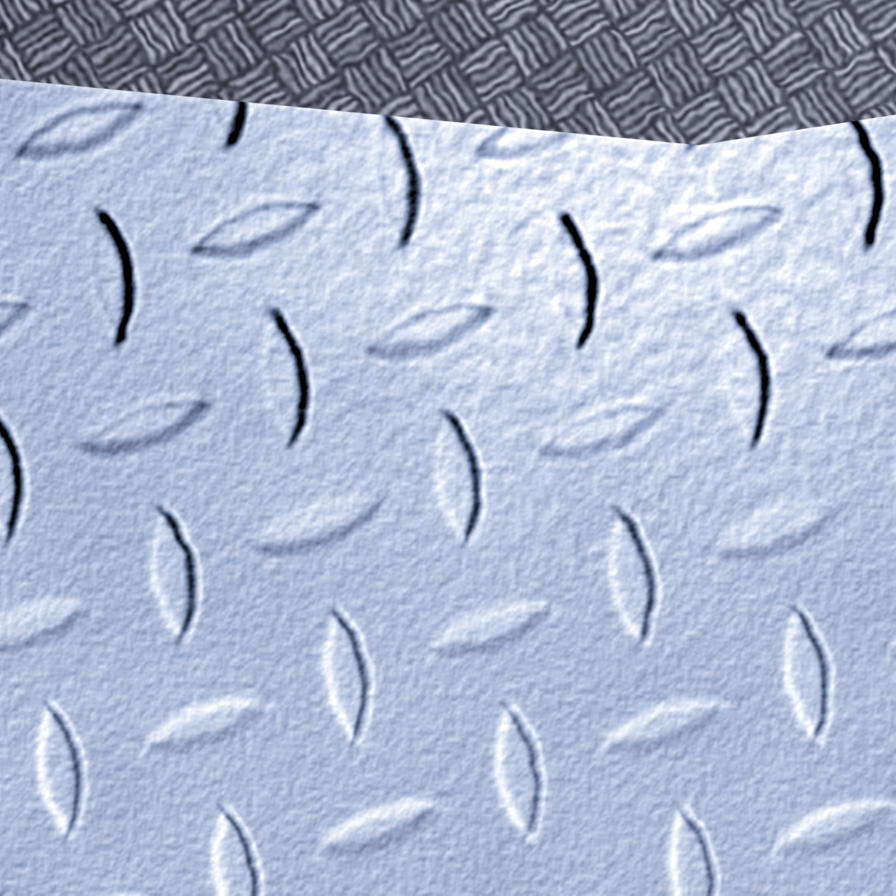
This texture is drawn by a Shadertoy shader. Its source:

```glsl
// Blue steel tread plate under a strip of dark basket-weave metal.
// Lens-shaped treads of two directions sit on one skewed lattice; rims are
// lit and shaded as tone, grain is embossed noise, and a ramp adds the blue.

const vec2 STEP_A = vec2(0.194, -0.1115);     // lattice steps between treads
const vec2 STEP_B = vec2(0.320, 0.1095);
const vec2 ORIGIN = vec2(0.512, 0.468);       // centre of one upright tread
const vec2 UPRIGHT_AXIS = vec2(0.139, -0.990);
const vec2 FLAT_AXIS = vec2(0.940, 0.341);
const vec2 UPRIGHT_SIZE = vec2(0.081, 0.026); // half length, half width
const vec2 FLAT_SIZE = vec2(0.084, 0.025);
const vec2 GLOW_CENTRE = vec2(0.70, 0.80);
const vec2 GLOW_RADIUS = vec2(0.40, 0.31);
const float BASE_TONE = 0.665;
const float GLOW_TONE = 0.22;
const float WEAVE_CELL = 0.058;
const float WEAVE_BARS = 5.0;
const float WEAVE_ANGLE = 0.56;
const vec3 STEEL_TINT = vec3(0.0, 0.26, 0.78);
const vec3 WEAVE_TINT = vec3(0.0, 0.05, 0.32);

float hash(vec2 p) {
    vec3 q = fract(vec3(p.xyx) * 0.1031);
    q += dot(q, q.yzx + 33.33);
    return fract((q.x + q.y) * q.z);
}

float noise(vec2 p) {
    vec2 i = floor(p), f = fract(p);
    f = f * f * (3.0 - 2.0 * f);
    return mix(mix(hash(i), hash(i + vec2(1, 0)), f.x),
               mix(hash(i + vec2(0, 1)), hash(i + vec2(1, 1)), f.x), f.y);
}

// Slope of the noise toward the light
float emboss(vec2 p) {
    return noise(p) - noise(p + vec2(-0.45, 0.6));
}

float band(float x, float width) {
    return exp(-x * x / (width * width));
}

// Keeps the tone, tinting the midtones only
vec3 tinted(float tone, vec3 tint) {
    float t = clamp(tone, 0.0, 1.0);
    return t + tint * t * (1.0 - t);
}

// x: distance inside the left rim, y: inside the right rim, z: taper at tips
vec3 lens(vec2 q, vec2 axis, vec2 size) {
    float along = dot(q, axis) / size.x;
    float across = dot(q, vec2(-axis.y, axis.x));
    float halfWidth = size.y * (1.0 - along * along);
    return vec3(halfWidth + across, halfWidth - across,
                smoothstep(1.06, 0.80, abs(along)));
}

float uprightTread(vec2 q, float lit, float seed) {
    vec3 e = lens(q, UPRIGHT_AXIS, UPRIGHT_SIZE);
    float darkWidth = mix(0.0038, 0.0068, lit);
    float tone = mix(0.27, 0.13, lit) * band(e.x - 0.006, 0.007);
    tone -= 0.20 * lit * band(e.x - 0.009, 0.006);
    tone -= mix(0.36, 0.92, lit) * (0.85 + 0.3 * seed) * band(e.y - 0.007, darkWidth);
    tone += 0.20 * band(e.y + 0.003, 0.0035);
    tone += 0.05 * smoothstep(0.0, 0.012, min(e.x, e.y));
    return tone * e.z;
}

float flatTread(vec2 q, float lit, float seed) {
    vec3 e = lens(q, FLAT_AXIS, FLAT_SIZE);   // x is the lower rim, y the upper
    float tone = mix(0.23, 0.12, lit) * band(e.y - mix(0.010, 0.001, lit), 0.007);
    tone -= 0.24 * lit * band(e.y - 0.008, 0.005);
    tone -= mix(0.11, 0.26, lit) * (0.75 + 0.5 * seed) * band(e.x - 0.006, 0.009);
    tone += 0.13 * lit * band(e.x + 0.007, 0.005);
    tone += 0.09 * smoothstep(0.008, 0.018, min(e.x, e.y));
    return tone * e.z;
}

// Sums the treads of both directions around a point
float treads(vec2 p, float lit) {
    vec2 q = p - ORIGIN;
    float det = STEP_A.x * STEP_B.y - STEP_A.y * STEP_B.x;
    vec2 cell = floor(vec2(q.x * STEP_B.y - q.y * STEP_B.x,
                           STEP_A.x * q.y - STEP_A.y * q.x) / det + 0.5);
    float tone = 0.0;
    for (int j = -1; j <= 1; j++)
    for (int i = -1; i <= 1; i++) {
        vec2 id = cell + vec2(i, j);
        float seed = hash(id + 41.0);
        vec2 jitter = 0.005 * (vec2(seed, hash(id + 73.0)) - 0.5);
        vec2 r = q - id.x * STEP_A - id.y * STEP_B - jitter;
        tone += uprightTread(r, lit, seed) + flatTread(r - 0.5 * STEP_B, lit, seed);
    }
    return tone;
}

float plate(vec2 p) {
    vec2 g = (p - GLOW_CENTRE) / GLOW_RADIUS;
    float glow = exp(-dot(g, g));
    float lit = smoothstep(0.12, 0.80, p.y);
    vec2 wobble = 0.004 * (vec2(noise(p * 55.0), noise(p * 55.0 + 19.0)) - 0.5);
    float grain = 0.13 * emboss(p * 150.0) + 0.09 * emboss(p * 270.0);
    float wrinkles = (0.04 + 0.22 * glow) * emboss(p * 72.0 + 2.0 * noise(p * 30.0));
    float patches = 0.05 * (noise(p * 9.0) - 0.5);
    return BASE_TONE + GLOW_TONE * glow + patches + grain + wrinkles + treads(p + wobble, lit);
}

// Cells of parallel bars, turned a quarter in every other cell
float weave(vec2 p) {
    float c = cos(WEAVE_ANGLE), s = sin(WEAVE_ANGLE);
    vec2 q = mat2(c, -s, s, c) * p / WEAVE_CELL + 0.12 * noise(p * 70.0);
    vec2 id = floor(q), f = fract(q);
    if (mod(id.x + id.y, 2.0) > 0.5) f = f.yx;
    float bar = 0.5 - 0.5 * cos(6.28318 * f.y * WEAVE_BARS);
    float shine = 0.65 + 0.6 * hash(id * 7.0 + floor(f.y * WEAVE_BARS));
    float ends = smoothstep(0.0, 0.12, f.x) * smoothstep(1.0, 0.88, f.x);
    return 0.23 + 0.34 * bar * shine * ends + 0.16 * (noise(p * 180.0) - 0.5) + 0.06 * p.x;
}

void mainImage(out vec4 fragColor, in vec2 fragCoord) {
    vec2 p = fragCoord / iResolution.xy;
    float pixel = 1.0 / iResolution.y;
    // Sheet edge bends at a shallow corner
    float seam = 0.838 + 0.095 * max(0.78 - p.x, 0.0) + 0.155 * max(p.x - 0.78, 0.0);
    float above = p.y - seam;
    float sheet = plate(p) + 0.12 * band(above, 0.004);
    vec3 color = mix(tinted(sheet, STEEL_TINT), tinted(weave(p), WEAVE_TINT),
                     smoothstep(-pixel, pixel, above));
    fragColor = vec4(color, 1.0);
}
```
